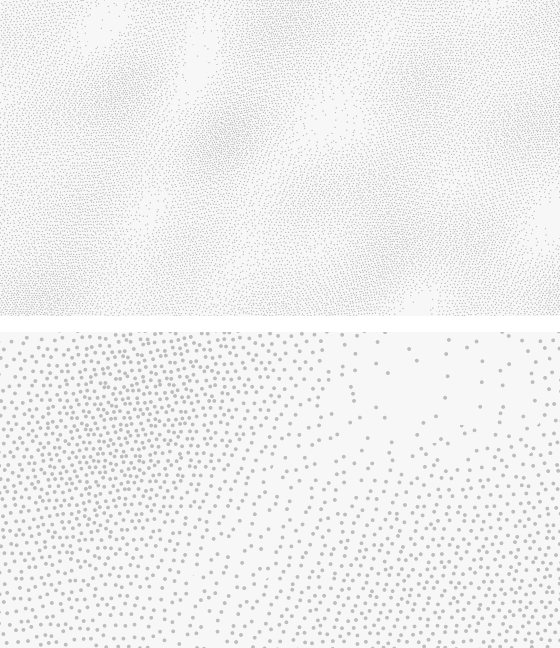
Top: the whole. Bottom: its middle third, enlarged.
A WebGL 1 fragment shader for this pattern:

```glsl
precision highp float;

uniform vec2 u_resolution;

float hash(vec2 p) {
  return fract(sin(dot(p, vec2(127.1, 311.7))) * 43758.5453);
}

void main() {
  float pixel = 1.0 / u_resolution.y;
  vec2 pos = gl_FragCoord.xy * pixel;

  // Slanted waves squeeze and stretch the plane; tone is the density change
  vec2 shift = vec2(0.0);
  mat2 jacobian = mat2(1.0);
  float tone = 0.0;
  for (int i = 0; i < 16; i++) {
    float id = float(i) + 1.0;
    float angle = 2.05 + 1.9 * (hash(vec2(id, 1.7)) - 0.5);
    float wavelength = mix(0.2, 0.75, hash(vec2(id, 5.3)));
    float shear = 1.6 * hash(vec2(id, 9.1)) - 0.8;
    vec2 dir = vec2(cos(angle), sin(angle));
    vec2 push = dir + shear * vec2(-dir.y, dir.x);
    float k = 6.2832 / wavelength;
    float phase = k * dot(dir, pos) + 6.2832 * hash(vec2(id, 3.9));
    float swell = 0.1 * cos(phase);
    shift += push * 0.1 * sin(phase) / k;
    jacobian += swell * mat2(push * dir.x, push * dir.y);
    tone += swell;
  }

  // Inverse of the local stretch keeps the dots round
  float det = jacobian[0][0] * jacobian[1][1] - jacobian[1][0] * jacobian[0][1];
  mat2 unwarp = mat2(jacobian[1][1], -jacobian[0][1],
                     -jacobian[1][0], jacobian[0][0]) / max(det, 0.1);

  // Staggered grid of jittered dots, thinned out where the tone is light
  float spacing = 0.0108;
  vec2 q = (pos + shift) / spacing;
  float keep = smoothstep(-0.75, -0.1, tone);
  float jitter = mix(0.85, 0.46, keep);
  float ink = 0.0;
  for (int j = -1; j <= 1; j++) {
    float row = floor(q.y / 0.866) + float(j);
    float stagger = 0.5 * mod(row, 2.0);
    for (int i = -1; i <= 1; i++) {
      float column = floor(q.x - stagger) + float(i);
      vec2 cell = vec2(column, row);
      vec2 center = vec2(column + 0.5 + stagger, (row + 0.5) * 0.866);
      center += jitter * (vec2(hash(cell), hash(cell + 57.3)) - 0.5);

      // Ordered rank spreads the gaps evenly
      float parity = mod(column + row, 2.0);
      float order = (2.0 * parity + mod(row, 2.0) + 0.5) / 4.0;
      float rank = mix(hash(cell + 19.7), order, 0.6);

      float dist = length(unwarp * (center - q)) * spacing;
      float dot_cover = 1.0 - smoothstep(0.002 - 0.6 * pixel, 0.002 + 0.6 * pixel, dist);
      ink = max(ink, dot_cover * step(rank, keep));
    }
  }

  vec3 paper = vec3(0.97);
  vec3 dot_gray = vec3(0.74);
  gl_FragColor = vec4(mix(paper, dot_gray, ink), 1.0);
}
```
